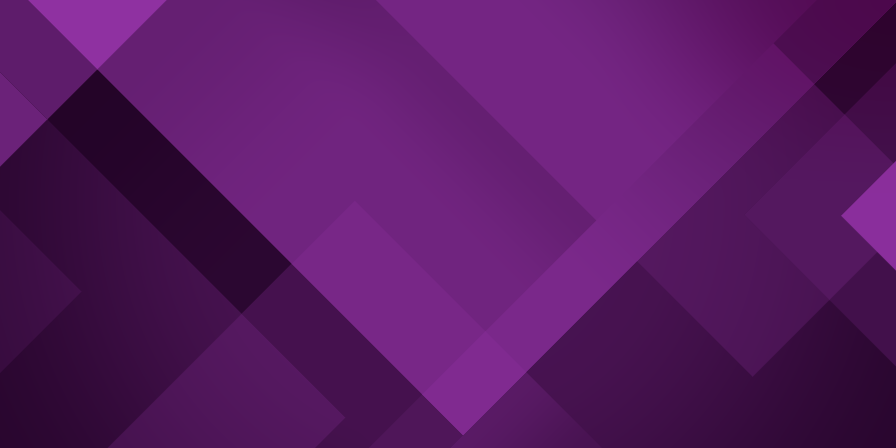
This background is drawn by a Shadertoy shader. Its source:

```glsl
// Overlapping translucent-looking purple diamonds around a large bright chevron.

const float FAR = 9.0; // open side of a panel

// Brightness to purple: green fades faster than red and blue.
vec3 purple(float tone) {
    return vec3(tone, max(0.42 * tone - 0.045, 0.0), 1.13 * tone);
}

// Smooth coverage of a box in diagonal space, i.e. a tilted rectangle.
float panel(vec2 diag, vec2 low, vec2 high, float blur) {
    vec2 inside = min(diag - low, high - diag);
    return clamp(min(inside.x, inside.y) / blur + 0.5, 0.0, 1.0);
}

// Ramp between two tones along one coordinate.
float ramp(float from, float to, float start, float end, float x) {
    return mix(from, to, smoothstep(start, end, x));
}

// Panels left of the chevron.
float leftPanels(float tone, vec2 d, float light, float blur) {
    tone = mix(tone, tone + 0.05, panel(d, vec2(-FAR, -FAR), vec2(0.833, -0.469), blur));
    tone = mix(tone, 0.25 + 0.09 * light, panel(d, vec2(1.240, -FAR), vec2(1.703, -0.161), blur));
    tone = mix(tone, ramp(0.14, 0.17, 0.4, 1.2, d.x),
               panel(d, vec2(0.372, -0.161), vec2(1.240, 0.0625), blur));
    tone = mix(tone, 0.27, panel(d, vec2(1.240, -0.161), vec2(1.823, 0.0625), blur));
    tone = mix(tone, 0.31, panel(d, vec2(1.823, -FAR), vec2(2.005, 0.0625), blur));
    tone = mix(tone, 0.42, panel(d, vec2(-FAR, -FAR), vec2(0.372, -0.161), blur));
    return mix(tone, 0.37, panel(d, vec2(-FAR, -0.161), vec2(0.372, 0.0625), blur));
}

// Panels right of and below the chevron.
float rightPanels(float tone, vec2 d, float light, float blur) {
    tone = mix(tone, ramp(0.35, 0.28, 2.0, 2.35, d.x),
               panel(d, vec2(2.005, -FAR), vec2(FAR, 0.344), blur));
    tone = mix(tone, 0.26 + 0.07 * light, panel(d, vec2(2.005, 0.839), vec2(2.521, 1.630), blur));
    tone = mix(tone, 0.18, panel(d, vec2(2.005, 1.630), vec2(2.141, FAR), blur));
    tone = mix(tone, 0.26, panel(d, vec2(2.141, 1.182), vec2(FAR, FAR), blur));
    tone = mix(tone, 0.33, panel(d, vec2(2.141, 1.182), vec2(2.521, 1.630), blur));
    return mix(tone, 0.54, panel(d, vec2(2.359, 1.396), vec2(FAR, FAR), blur));
}

// The bright chevron and the panels within it.
float chevron(float tone, vec2 d, float blur) {
    float field = ramp(0.395, 0.44, 0.4, 1.1, d.x) - ramp(0.0, 0.045, 0.5, 0.839, d.y);
    tone = mix(tone, field, panel(d, vec2(-FAR, 0.0625), vec2(2.005, FAR), blur));
    tone = mix(tone, ramp(0.455, 0.33, 1.1, 1.85, d.y),
               panel(d, vec2(-FAR, 0.839), vec2(2.005, FAR), blur));
    tone = mix(tone, 0.47, panel(d, vec2(1.240, 0.0625), vec2(2.005, 0.344), blur));

    // Rising strip along the right arm.
    tone = mix(tone, ramp(0.48, 0.38, 0.6, 1.63, d.y),
               panel(d, vec2(1.823, 0.0625), vec2(2.005, 1.630), blur));
    tone = mix(tone, 0.50, panel(d, vec2(1.823, 0.0625), vec2(2.005, 0.344), blur));
    tone = mix(tone, 0.30, panel(d, vec2(1.823, 1.630), vec2(2.005, FAR), blur));

    // Bright wedge at the upper left.
    return mix(tone, 0.56, panel(d, vec2(-FAR, 0.0625), vec2(0.372, FAR), blur));
}

void mainImage(out vec4 fragColor, in vec2 fragCoord) {
    vec2 p = fragCoord / iResolution.y;
    float blur = 1.5 / iResolution.y;

    // Diagonal axes: x runs down-right, y runs up-right.
    vec2 diag = vec2(p.x + 1.0 - p.y, p.x - 1.0 + p.y);

    // Dark ground, lit from the middle.
    float light = 1.0 - smoothstep(0.4, 1.2, length(p - vec2(1.0, 0.55)));
    float tone = mix(0.16, 0.28, light);

    tone = leftPanels(tone, diag, light, blur);
    tone = rightPanels(tone, diag, light, blur);
    tone = chevron(tone, diag, blur);

    // Magenta warmth in the upper right corner.
    float warmth = smoothstep(1.3, 2.0, p.x) * smoothstep(0.55, 1.0, p.y);
    vec3 color = purple(tone) * mix(vec3(1.0), vec3(1.0, 0.4, 0.88), warmth);
    fragColor = vec4(color, 1.0);
}
```
